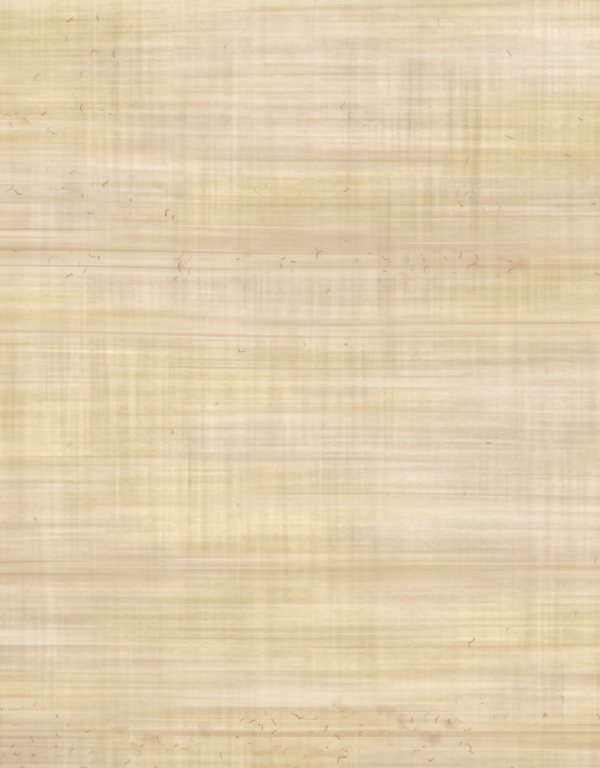
This texture is drawn by a WebGL 1 fragment shader. Its source:

```glsl
precision highp float;
uniform vec2 u_resolution;

#define BAND_CONTRAST 0.115
#define FIBRE_CONTRAST 0.105
#define WEFT_CONTRAST 0.090
#define GRAIN_CONTRAST 0.050
#define HUE_SPREAD 0.060
#define TAN_STRENGTH 0.46
#define STREAK_STRENGTH 0.55
#define FLECK_CELL 0.014
#define FLECK_STRENGTH 0.42

const vec3 PAPER = vec3(0.888, 0.816, 0.690);
const vec3 TAN = vec3(0.825, 0.715, 0.550);
const vec3 CREAM = vec3(0.930, 0.880, 0.785);
const vec3 RUST = vec3(0.640, 0.440, 0.310);

float hash(vec2 p) {
    return fract(sin(dot(p, vec2(127.1, 311.7))) * 43758.5453);
}

float noise(vec2 p) {
    vec2 i = floor(p), f = fract(p);
    f = f * f * (3.0 - 2.0 * f);
    return mix(mix(hash(i), hash(i + vec2(1.0, 0.0)), f.x),
               mix(hash(i + vec2(0.0, 1.0)), hash(i + vec2(1.0)), f.x), f.y);
}

float fbm(vec2 p) {
    float sum = 0.0, gain = 0.5;
    for (int i = 0; i < 4; i++) {
        sum += gain * noise(p);
        p = p * 2.03 + 17.3;
        gain *= 0.5;
    }
    return sum / 0.9375;
}

float bump(float x, float centre, float width) {
    float d = (x - centre) / width;
    return exp(-d * d);
}

// Strips where the plant skin left rusty flecks
float fleckZone(vec2 p) {
    float y = p.y;
    float strips = bump(y, 0.658, 0.018) + 0.85 * bump(y, 0.045, 0.040)
                 + 0.35 * bump(y, 0.755, 0.030) + 0.25 * bump(y, 0.845, 0.018)
                 + 0.15 * bump(y, 0.955, 0.025);
    return strips * smoothstep(0.25, 0.65, noise(p * vec2(11.0, 26.0) + 6.0));
}

// Short wavy strokes, one candidate in each cell
float flecks(vec2 p, float pixel) {
    vec2 home = floor(p / FLECK_CELL);
    float ink = 0.0;
    for (int j = -1; j <= 1; j++) {
        for (int i = -1; i <= 1; i++) {
            vec2 cell = home + vec2(float(i), float(j));
            vec2 jitter = vec2(hash(cell + 3.1), hash(cell + 7.7));
            vec2 centre = (cell + jitter) * FLECK_CELL;
            float present = step(hash(cell + 11.3), 0.60 * fleckZone(centre));
            float angle = 3.14159 * hash(cell + 19.9);
            float c = cos(angle), s = sin(angle);
            vec2 q = mat2(c, -s, s, c) * (p - centre);
            q.y += 0.0014 * sin(q.x * 520.0 + 6.28 * jitter.x);
            float halfLength = mix(0.0008, 0.0065, jitter.y * jitter.x);
            float d = length(vec2(max(abs(q.x) - halfLength, 0.0), q.y));
            float stroke = 1.0 - smoothstep(0.0002, 0.0008 + pixel, d);
            float halo = 0.18 * bump(d, 0.0, 0.003);
            ink = max(ink, present * max(stroke, halo) * mix(0.25, 1.0, hash(cell + 23.0)));
        }
    }
    return ink;
}

void main() {
    float pixel = 1.0 / u_resolution.y;
    vec2 p = gl_FragCoord.xy * pixel;
    float across = gl_FragCoord.x / u_resolution.x;

    // Strips sag and tilt slightly
    vec2 w = p;
    w.y += 0.014 * (noise(p * vec2(2.2, 5.0)) - 0.5) - 0.012 * p.x * (noise(vec2(2.0, p.y * 6.0)) - 0.3);

    // Layered strips, fibres and crossing weft
    float bands = fbm(w * vec2(1.6, 19.0) + 4.0);
    float fibres = 0.5 * noise(w * vec2(5.0, 125.0)) + 0.5 * noise(w * vec2(11.0, 270.0));
    float weave = smoothstep(0.30, 0.70, fbm(p * vec2(7.0, 6.0) + 31.0));
    float weft = 0.55 * noise(p * vec2(235.0, 11.0)) + 0.45 * noise(p * vec2(105.0, 6.0) + 9.0);
    float threads = smoothstep(0.72, 0.95, noise(p * vec2(150.0, 8.0) + 73.0));
    float columns = fbm(p * vec2(13.0, 3.0) + 57.0);
    float blotches = fbm(p * vec2(20.0, 32.0) + 44.0);
    float grain = 0.5 * noise(p * 460.0) + 0.5 * noise(p * vec2(170.0, 300.0) + 15.0);
    float tone = 0.004 + BAND_CONTRAST * (bands - 0.5) + FIBRE_CONTRAST * (fibres - 0.5)
               + WEFT_CONTRAST * mix(0.35, 1.0, weave) * (weft - 0.5) - 0.032 * threads * weave
               + 0.050 * (columns - 0.5) + 0.045 * (blotches - 0.5) + GRAIN_CONTRAST * (grain - 0.5);

    // Straw patches yield to ashen ones
    float hue = smoothstep(0.30, 0.70, fbm(w * vec2(3.0, 12.0) + 80.0)) - 0.5;
    vec3 colour = PAPER + tone * vec3(0.85, 1.0, 1.15) + HUE_SPREAD * hue * vec3(0.08, 0.06, -1.0);

    // Tan overlaps and a bruised vertical seam
    float tanBands = bump(w.y, 0.675, 0.033) + 0.9 * bump(w.y, 0.258, 0.020)
                   + 0.6 * bump(w.y, 0.040, 0.045) + 0.5 * bump(w.y, 0.805, 0.012)
                   + 0.5 * bump(w.y, 0.575, 0.016) + 0.35 * bump(w.y, 0.345, 0.012);
    float patchy = 0.15 + 1.4 * fbm(w * vec2(6.0, 45.0) + 12.0);
    float seam = bump(across, 0.47, 0.045) * smoothstep(0.40, 0.70, fbm(p * vec2(24.0, 14.0) + 5.0));
    seam *= 0.3 + 0.9 * weft;
    float edge = bump(across, 0.02, 0.022) * noise(p * vec2(30.0, 9.0));
    colour = mix(colour, TAN, clamp(TAN_STRENGTH * (tanBands * patchy + 0.8 * seam + 0.8 * edge), 0.0, 0.8));

    // Pale streaks, bright hairs and thin dark ribs
    float pale = smoothstep(0.56, 0.92, noise(w * vec2(2.6, 48.0) + 40.0));
    float hairs = smoothstep(0.74, 0.96, noise(w * vec2(3.5, 190.0) + 27.0));
    colour = mix(colour, CREAM, clamp(STREAK_STRENGTH * (pale * (0.2 + fibres) + 0.75 * hairs), 0.0, 1.0));
    float ribs = smoothstep(0.68, 0.94, noise(w * vec2(2.2, 185.0) + 66.0));
    colour = mix(colour, TAN * 0.93, ribs * (0.24 + 0.40 * clamp(tanBands, 0.0, 1.0)));

    // Rusty flecks with soft stains
    float stain = smoothstep(0.60, 0.82, fbm(p * vec2(34.0, 52.0) + 21.0));
    colour = mix(colour, RUST, 0.24 * stain * clamp(fleckZone(p) + 0.15, 0.0, 1.0));
    vec2 wobble = 0.004 * vec2(noise(p * 150.0), noise(p * 150.0 + 50.0));
    colour = mix(colour, RUST, FLECK_STRENGTH * flecks(p + wobble, pixel));

    gl_FragColor = vec4(clamp(colour, 0.0, 1.0), 1.0);
}
```
